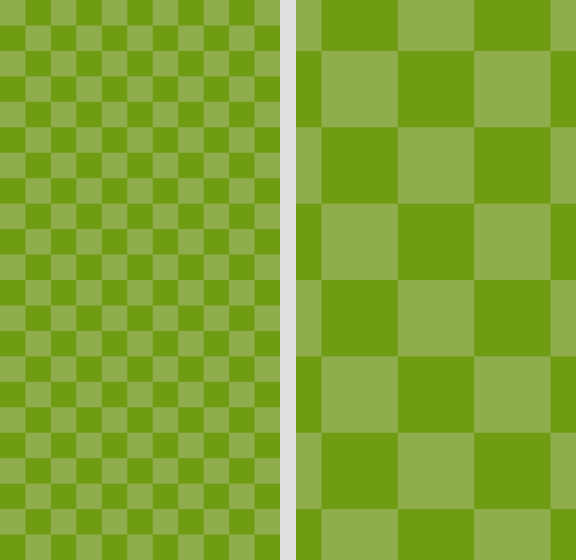
Left: the whole. Right: its middle third, enlarged.
A Shadertoy shader for this pattern:

```glsl
// Two-tone green checkerboard, 11 squares across and 22 down.
#define SQUARES vec2(11.0, 22.0)
#define DARK_GREEN vec3(0.44, 0.61, 0.08)
#define LIGHT_GREEN vec3(0.56, 0.68, 0.30)
#define EDGE_PIXELS 1.0

// Square wave per axis: +1 on even squares, -1 on odd, with a smoothed step.
vec2 squareWave(vec2 p, vec2 edgeWidth) {
    vec2 signedDist = 0.5 - abs(mod(p + 0.5, 2.0) - 1.0);
    return clamp(2.0 * signedDist / edgeWidth, -1.0, 1.0);
}

void mainImage(out vec4 fragColor, in vec2 fragCoord) {
    // Position and edge width in units of one square
    vec2 p = fragCoord / iResolution.xy * SQUARES;
    vec2 edgeWidth = EDGE_PIXELS * SQUARES / iResolution.xy;

    // The product of both waves alternates in each direction
    vec2 wave = squareWave(p, edgeWidth);
    float darkness = 0.5 + 0.5 * wave.x * wave.y;

    fragColor = vec4(mix(LIGHT_GREEN, DARK_GREEN, darkness), 1.0);
}
```
